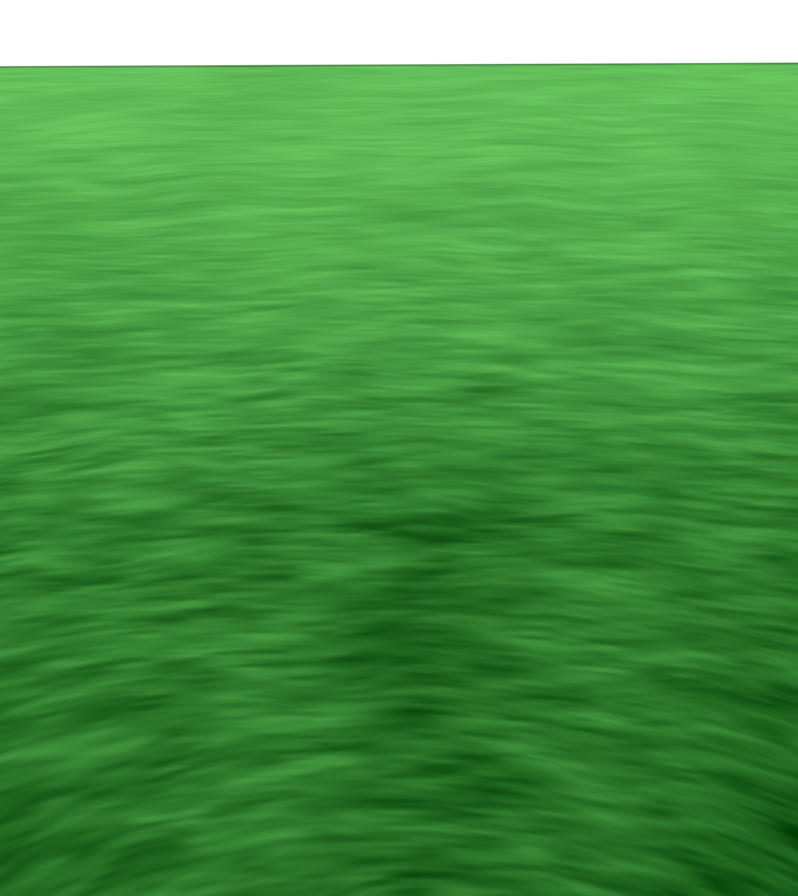
Reproduce this texture procedurally as a Shadertoy shader.

```glsl
// Mown grass field with motion-blurred, arching blades under a plain white sky.
#define HORIZON 0.926       // horizon height at the left edge
#define HORIZON_TILT 0.004  // rise of the horizon across the canvas
#define ARCH 0.45           // bend of the blades at the bottom
#define ARCH_FADE 3.0       // how fast the bend flattens with height
#define BLADE_ROWS 180.0    // density of streaks across their length
#define BLADE_COLUMNS 20.0  // density of streaks along their length
#define STREAK 0.95         // streak contrast
#define PATCH 0.22          // contrast of broad mottling
#define DEEP_GREEN vec3(0.12, 0.40, 0.12)
#define LIGHT_GREEN vec3(0.37, 0.73, 0.34)

float hash(vec2 p) {
    return fract(sin(dot(p, vec2(127.1, 311.7))) * 43758.5453);
}

float noise(vec2 p) {
    vec2 cell = floor(p);
    vec2 f = fract(p);
    f = f * f * (3.0 - 2.0 * f);
    return mix(mix(hash(cell), hash(cell + vec2(1, 0)), f.x),
               mix(hash(cell + vec2(0, 1)), hash(cell + vec2(1, 1)), f.x), f.y);
}

// Coordinates along and across the blades; rows tighten towards the horizon.
vec2 bladeSpace(vec2 p) {
    float across = p.y + ARCH * exp(-ARCH_FADE * p.y) * p.x * p.x;
    across += 0.009 * (noise(p * vec2(9.0, 14.0)) - 0.5);
    return vec2(p.x * BLADE_COLUMNS, -log(1.4 - across) * BLADE_ROWS);
}

// Sum of stretched noise layers, centred on zero.
float streaks(vec2 q) {
    float sum = 0.0;
    float weight = 0.42;
    for (int i = 0; i < 4; i++) {
        float layer = float(i);
        vec2 scale = vec2(0.6 + 0.35 * layer, 0.45 + 0.4 * layer);
        vec2 skew = vec2(q.x + q.y * 0.17 * (layer - 1.5), q.y);
        sum += weight * (noise(skew * scale + layer * 37.3) - 0.5);
        weight *= 0.78;
    }
    return sum;
}

// Soft elliptical spot.
float spot(vec2 p, vec2 centre, vec2 size) {
    vec2 d = (p - centre) / size;
    return exp(-dot(d, d));
}

// Broad light: bright far field, dim foreground and uneven patches.
float fieldTone(vec2 uv, vec2 p) {
    float tone = 0.13 + 0.30 * uv.y + 0.64 * smoothstep(0.25, 0.97, uv.y);
    tone -= 0.16 * spot(uv, vec2(0.62, 0.42), vec2(0.20, 0.15));
    tone -= 0.16 * spot(uv, vec2(0.54, 0.20), vec2(0.10, 0.18));
    tone += 0.16 * spot(uv, vec2(0.33, 0.17), vec2(0.16, 0.12));
    tone += 0.10 * spot(uv, vec2(0.72, 0.24), vec2(0.14, 0.12));
    tone -= 0.28 * spot(uv, vec2(1.02, 0.02), vec2(0.18, 0.22));
    tone -= 0.20 * spot(uv, vec2(0.0, 0.0), vec2(0.13, 0.16));
    tone -= 0.10 * smoothstep(0.85, 1.0, uv.x) * (1.0 - uv.y);
    float mottle = 0.6 * noise(p * vec2(7.0, 13.0) + 4.0)
                 + 0.4 * noise(p * vec2(15.0, 34.0) + 19.0);
    return tone + PATCH * (mottle - 0.5);
}

void mainImage(out vec4 fragColor, in vec2 fragCoord) {
    vec2 uv = fragCoord / iResolution.xy;
    float aspect = iResolution.x / iResolution.y;
    vec2 p = vec2((uv.x - 0.52) * aspect, uv.y);
    float pixel = 1.0 / iResolution.y;

    // Grass colour, with weaker streaks in the distance
    float contrast = STREAK * mix(1.0, 0.40, smoothstep(0.45, 0.92, uv.y));
    float tone = fieldTone(uv, p) + contrast * streaks(bladeSpace(p));
    vec3 grass = mix(DEEP_GREEN, LIGHT_GREEN, clamp(tone, -0.75, 1.15));

    // Thin dark rim where the field meets the sky
    float edge = HORIZON + HORIZON_TILT * uv.x - uv.y;
    grass *= 1.0 - 0.38 * (1.0 - smoothstep(0.0, 0.003, edge));

    float field = smoothstep(-pixel, pixel, edge);
    fragColor = vec4(mix(vec3(1.0), grass, field), 1.0);
}
```
